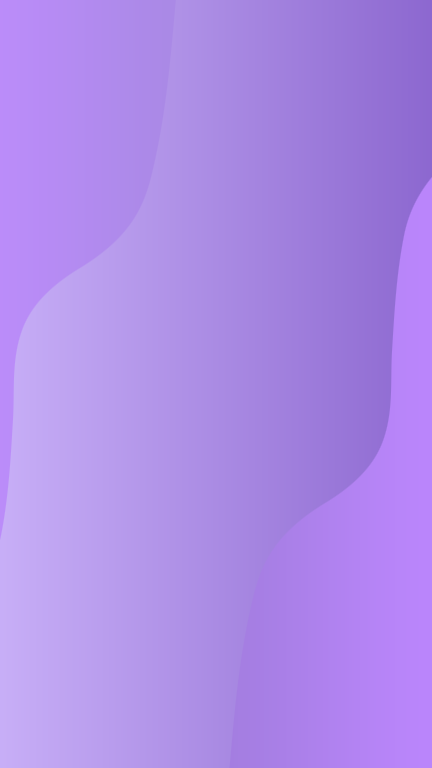
A Shadertoy shader for this background:

```glsl
// Violet backdrop: a diagonal lilac band between two flowing side panels.

// Cubic Hermite segment; each knot holds (depth, x, slope).
float hermite(vec3 a, vec3 b, float depth) {
    float span = b.x - a.x;
    float t = clamp((depth - a.x) / span, 0.0, 1.0);
    float s = 1.0 - t;
    return s * s * ((1.0 + 2.0 * t) * a.y + t * span * a.z)
         + t * t * ((1.0 + 2.0 * s) * b.y - s * span * b.z);
}

// Horizontal position of the flowing edge at a depth below the top.
float flowEdge(float depth) {
    vec3 knots[7] = vec3[7](
        vec3(0.0, 0.407, -0.16), vec3(0.208, 0.359, -0.39),
        vec3(0.349, 0.185, -2.93), vec3(0.43, 0.051, -0.64),
        vec3(0.547, 0.03, -0.107), vec3(0.698, 0.002, -0.356),
        vec3(0.781, -0.074, -1.6));
    int i = 0;
    while (i < 5 && depth > knots[i + 1].x) i++;
    return hermite(knots[i], knots[i + 1], depth);
}

// Antialiased coverage of the side where the signed offset is positive.
float coverage(float offset) {
    return clamp(0.5 + offset / max(fwidth(offset), 1e-5), 0.0, 1.0);
}

void mainImage(out vec4 fragColor, in vec2 fragCoord) {
    vec2 uv = fragCoord / iResolution.xy;

    // Horizontal gradients of the band and the two panels
    vec3 band = mix(vec3(0.782, 0.684, 0.968), vec3(0.55, 0.406, 0.814), uv.x);
    vec3 leftPanel = mix(vec3(0.738, 0.55, 0.984), vec3(0.66, 0.536, 0.894),
                         smoothstep(-0.1, 0.5, uv.x));
    vec3 rightPanel = mix(vec3(0.638, 0.49, 0.876), vec3(0.732, 0.524, 0.988),
                          smoothstep(0.45, 1.05, uv.x));

    // The right edge is the left one turned by half a revolution
    float leftOffset = flowEdge(1.0 - uv.y) - uv.x;
    float rightOffset = uv.x - 0.9375 + flowEdge(uv.y + 0.004);

    vec3 color = mix(band, leftPanel, coverage(leftOffset));
    color = mix(color, rightPanel, coverage(rightOffset));
    fragColor = vec4(color, 1.0);
}
```
